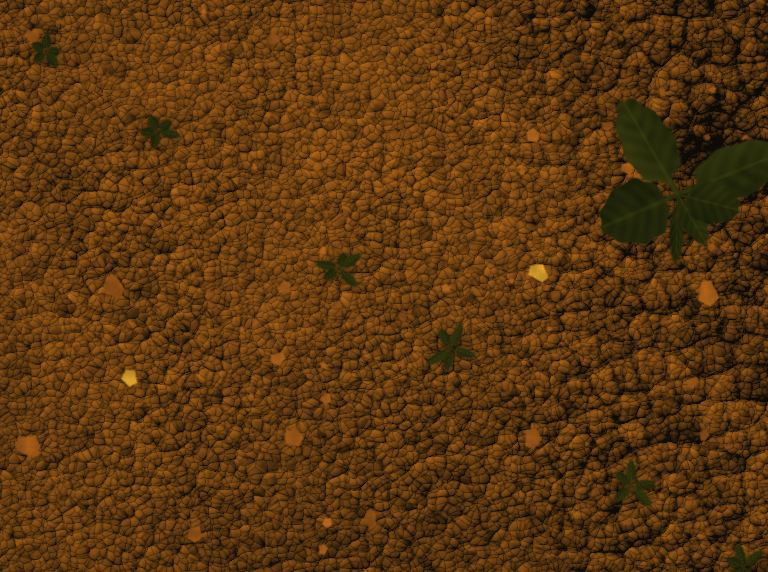
Write a Shadertoy shader that draws this texture.

```glsl
// Warm-lit crumbly soil with pebbles, small seedlings and one broad-leaved plant.

const vec3 SOIL_DARK = vec3(0.13, 0.085, 0.035);
const vec3 SOIL_LIGHT = vec3(0.62, 0.355, 0.082);
const vec3 PEBBLE_ORANGE = vec3(0.70, 0.39, 0.10);
const vec3 PEBBLE_YELLOW = vec3(0.84, 0.62, 0.17);
const vec3 LEAF_DARK = vec3(0.09, 0.11, 0.03);
const vec3 LEAF_LIGHT = vec3(0.23, 0.24, 0.055);
const vec2 LIGHT_DIR = vec2(-0.6, 0.8);
const float SOFT = 0.0025;

float hash(vec2 p) {
    return fract(sin(dot(p, vec2(127.1, 311.7))) * 43758.5);
}

vec2 hash2(vec2 p) {
    return vec2(hash(p), hash(p + 41.3));
}

float noise(vec2 p) {
    vec2 i = floor(p), f = fract(p);
    f = f * f * (3.0 - 2.0 * f);
    return mix(mix(hash(i), hash(i + vec2(1, 0)), f.x),
               mix(hash(i + vec2(0, 1)), hash(i + vec2(1, 1)), f.x), f.y);
}

float glow(vec2 p, vec2 center, float falloff) {
    vec2 d = p - center;
    return exp(-falloff * dot(d, d));
}

// Tone of one layer of rounded grains: lit side, own shade, dark gaps.
float grains(vec2 p, float scale, float seed) {
    p = p * scale + seed;
    vec2 cell = floor(p), nearest = vec2(0.0);
    float first = 8.0, second = 8.0, id = 0.0;
    for (int y = -1; y <= 1; y++)
    for (int x = -1; x <= 1; x++) {
        vec2 c = cell + vec2(x, y);
        vec2 d = p - c - hash2(c);
        float dist = length(d);
        if (dist < first) {
            second = first;
            first = dist;
            nearest = d;
            id = hash(c + 7.7);
        } else {
            second = min(second, dist);
        }
    }
    float gap = 1.0 - smoothstep(0.0, 0.3, second - first);
    return 0.36 * dot(nearest, LIGHT_DIR) + 0.2 * (id - 0.5) - 0.32 * gap;
}

// Angular stones in some grid cells: x = coverage, y = random tint.
vec2 pebbles(vec2 p, float scale, float share, float seed) {
    vec2 q = p * scale + seed;
    vec2 cell = floor(q);
    vec2 d = fract(q) - 0.3 - 0.4 * hash2(cell);
    float size = mix(0.06, 0.17, pow(hash(cell + 3.1), 2.0));
    float dist = -1.0;
    for (int i = 0; i < 5; i++) {
        float k = float(i);
        float a = 1.257 * k + 6.28 * hash(cell + 9.4);
        float reach = size * (0.6 + 0.6 * hash(cell + k + 15.0));
        dist = max(dist, dot(d, vec2(cos(a), sin(a))) - reach);
    }
    float present = step(hash(cell + 5.9), share);
    float cover = 1.0 - smoothstep(-SOFT, SOFT, dist / scale);
    return vec2(cover * present, hash(cell + 21.0));
}

// One leaf growing from base along angle: x = coverage, y = tone.
vec2 leaf(vec2 p, vec2 base, float angle, float len, float halfWidth) {
    vec2 d = p - base;
    vec2 axis = vec2(cos(angle), sin(angle));
    vec2 q = vec2(dot(d, axis), axis.x * d.y - axis.y * d.x);
    float u = (q.x - 0.58 * len) / (0.42 * len);
    float v = q.y / (halfWidth * (1.0 - 0.2 * u));
    float ripple = 0.04 * sin(9.0 * atan(v, u) + angle);
    float blade = (length(vec2(u, v)) - 1.0 + ripple) * halfWidth;
    float stem = max(abs(q.y) - 0.025 * len, abs(q.x - 0.15 * len) - 0.15 * len);
    float cover = 1.0 - smoothstep(-SOFT, SOFT, min(blade, stem));
    float rib = 1.0 - smoothstep(0.02, 0.1, abs(v));
    float veins = 0.08 * sin(16.0 * (u - 0.5 * abs(v)));
    return vec2(cover, 0.35 + 0.25 * rib + veins + 0.18 * v);
}

vec3 paintLeaf(vec3 color, vec2 blade, float brightness) {
    float tone = clamp(blade.y + brightness, 0.0, 1.0);
    return mix(color, mix(LEAF_DARK, LEAF_LIGHT, tone), blade.x);
}

void mainImage(out vec4 fragColor, in vec2 fragCoord) {
    vec2 p = fragCoord / iResolution.y;
    vec2 plant = vec2(1.185, 0.66);

    // Soil: fine grains everywhere, coarse clods to the right
    vec2 w = p + 0.009 * (vec2(noise(p * 45.0), noise(p * 45.0 + 30.0)) - 0.5);
    w *= vec2(0.92, 1.08);
    float rough = smoothstep(0.75, 1.15, p.x);
    float patchy = 0.65 + 0.6 * noise(p * 6.0);
    float tone = 0.66 + 0.8 * grains(w, 78.0, 3.0);
    tone += patchy * 0.8 * grains(w, 42.0, 17.0);
    tone += (0.15 + 0.85 * rough) * grains(w, 21.0, 29.0);
    tone += 0.14 * (noise(p * 150.0) - 0.5) + 0.12 * (noise(p * 9.0) - 0.5);

    // Thin cracks and broad lighting
    float crack = 1.0 - smoothstep(0.0, 0.03, abs(noise(w * 11.0) - 0.5));
    tone -= 0.14 * crack * smoothstep(0.4, 0.7, noise(p * 5.0 + 8.0));
    tone += 0.12 * glow(p, vec2(0.55, 0.65), 3.0);
    tone -= 0.15 * glow(p, vec2(0.62, 0.03), 8.0);
    tone -= 0.18 * smoothstep(0.8, 1.34, p.x) * p.y;
    tone -= 0.4 * glow(p, plant + vec2(0.05, 0.08), 200.0);
    vec3 color = mix(SOIL_DARK, SOIL_LIGHT, clamp(tone, -0.15, 1.15));

    // Pebbles, large and small
    for (int i = 0; i < 2; i++) {
        float k = float(i);
        vec2 stone = pebbles(p, 7.0 + 8.0 * k, 0.3 - 0.14 * k, 13.0 + 20.0 * k);
        vec3 tint = mix(PEBBLE_ORANGE, PEBBLE_YELLOW, step(0.93, stone.y));
        tint *= 0.75 + 0.25 * stone.y + 0.25 * (noise(p * 60.0) - 0.5);
        color = mix(color, tint, 0.9 * stone.x);
    }

    // Seedlings
    for (int i = 0; i < 6; i++) {
        float k = float(i);
        vec2 base = fract(vec2(0.06, 0.91) + k * vec2(0.382, 0.62)) * vec2(1.34, 1.0);
        color *= 1.0 - 0.3 * glow(p, base, 1500.0);
        for (int j = 0; j < 5; j++) {
            float n = float(j);
            float r = hash(vec2(k, n));
            vec2 blade = leaf(p, base, 1.257 * n + r + k, 0.025 + 0.025 * r, 0.008);
            color = paintLeaf(color, blade, 0.3 * r - 0.1);
        }
    }

    // Broad-leaved plant
    float angles[6] = float[6](-1.6, -1.05, 0.38, 3.55, 2.1, -0.25);
    float lengths[6] = float[6](0.12, 0.10, 0.21, 0.145, 0.19, 0.11);
    float widths[6] = float[6](0.012, 0.02, 0.045, 0.055, 0.044, 0.036);
    for (int i = 0; i < 6; i++) {
        vec2 blade = leaf(p, plant, angles[i], lengths[i], widths[i]);
        blade.y += 0.3 * (noise(p * 50.0) - 0.5);
        color = paintLeaf(color, blade, 0.35 * hash(vec2(i, 4)) - 0.2);
    }

    fragColor = vec4(color, 1.0);
}
```
